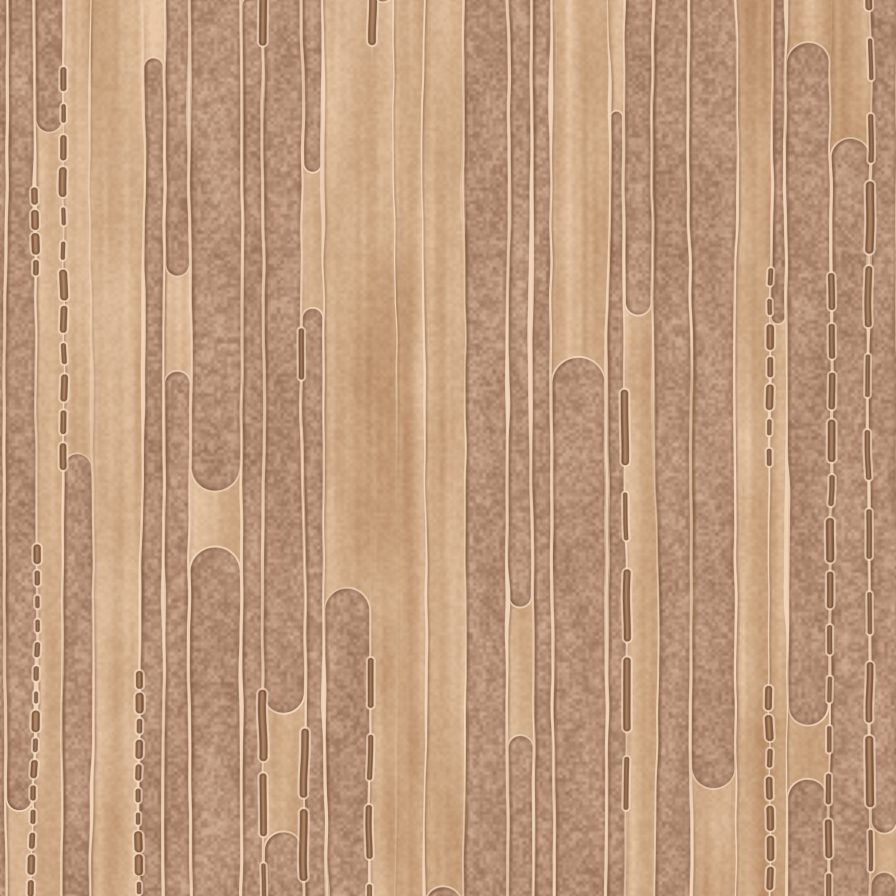
Give the GLSL for this texture, as a Shadertoy shader.

```glsl
#define COLUMNS 27.0
#define STRIP_CHANCE 0.68
#define WOBBLE 0.007
#define RIDGE_WIDTH 0.0016
#define GRAIN_SCALE 270.0
#define GRAIN_CONTRAST 0.95
#define PIT_CHANCE 0.38
#define MATTE_DARK vec3(0.60, 0.45, 0.35)
#define MATTE_LIGHT vec3(0.82, 0.68, 0.575)
#define GLUE_AMBER vec3(0.71, 0.54, 0.39)
#define GLUE_PALE vec3(0.91, 0.785, 0.66)
#define RIDGE_COLOR vec3(0.96, 0.86, 0.765)

const vec3 shadowColor = vec3(0.47, 0.32, 0.22);

float hash(vec2 p) {
    vec3 q = fract(vec3(p.xyx) * 0.1031);
    q += dot(q, q.yzx + 33.33);
    return fract((q.x + q.y) * q.z);
}

float noise(vec2 p) {
    vec2 i = floor(p), f = fract(p);
    f = f * f * (3.0 - 2.0 * f);
    return mix(mix(hash(i), hash(i + vec2(1, 0)), f.x),
               mix(hash(i + vec2(0, 1)), hash(i + vec2(1, 1)), f.x), f.y);
}

// Upright capsule with the given half width and half height
float capsule(vec2 p, vec2 size) {
    return length(vec2(p.x, max(abs(p.y) - size.y + size.x, 0.0))) - size.x;
}

// Wavering border on the left of a column
float border(float id, float y) {
    float seed = id * 17.0 + 300.0;
    float sway = noise(vec2(seed, y * 3.5)) - 0.5;
    float ripple = noise(vec2(seed + 5.0, y * 24.0)) - 0.5;
    return (id + 0.65 * (hash(vec2(seed, 3.0)) - 0.5)) / COLUMNS
         + WOBBLE * (sway + 0.25 * ripple);
}

// Distance to the matte strip segments of one column
float stripDistance(vec2 p, float id, float center, float halfWidth) {
    float seed = id + 60.0;
    float period = mix(0.8, 1.7, hash(vec2(seed, 11.0)));
    float t = p.y / period + 9.0 * hash(vec2(seed, 12.0));
    float segment = floor(t);
    if (hash(vec2(seed, segment + 40.0)) > STRIP_CHANCE) return 1.0;
    float halfHeight = period * mix(0.40, 0.49, hash(vec2(seed, segment + 80.0)));
    return capsule(vec2(p.x - center, (fract(t) - 0.5) * period),
                   vec2(halfWidth, halfHeight));
}

// Distance to the chain of small pits along one border
float pitDistance(vec2 p, float id, float x) {
    float seed = id + 150.0;
    if (hash(vec2(seed, 1.0)) > PIT_CHANCE) return 1.0;
    float period = mix(0.025, 0.10, hash(vec2(seed, 2.0)));
    float t = p.y / period + 5.0 * hash(vec2(seed, 3.0));
    float cell = floor(t);
    if (noise(vec2(seed * 3.0, cell * period * 4.0)) < 0.60) return 1.0;
    float size = hash(vec2(seed, cell + 20.0));
    return capsule(vec2(p.x - x, (fract(t) - 0.5) * period),
                   vec2(mix(0.0022, 0.0046, size), period * mix(0.25, 0.46, size)));
}

void mainImage(out vec4 fragColor, in vec2 fragCoord) {
    vec2 p = fragCoord / iResolution.y;
    float soft = max(0.0009, 0.7 / iResolution.y);

    // Nearest strip, ridge and pit among the neighbouring columns
    float strip = 1.0, side = 0.0, pit = 1.0, ridge = 0.0, crease = 0.0;
    float column = floor(p.x * COLUMNS);
    for (float k = -2.0; k <= 2.0; k++) {
        float id = column + k;
        float left = border(id, p.y), right = border(id + 1.0, p.y);
        float halfWidth = max(0.5 * (right - left) - RIDGE_WIDTH, 0.003);
        float center = 0.5 * (left + right);
        float d = stripDistance(p, id, center, halfWidth);
        if (d < strip) {
            strip = d;
            side = (p.x - center) / halfWidth;
        }
        pit = min(pit, pitDistance(p, id, left));

        // Glue beads swelling along the border
        float bead = noise(vec2(id * 13.0 + 500.0, p.y * 9.0));
        float width = RIDGE_WIDTH * (0.45 + 1.6 * bead * bead * bead);
        float strength = smoothstep(0.2, 0.6, noise(vec2(id * 7.0 + 900.0, p.y * 2.5)));
        float offset = p.x - left;
        ridge = max(ridge, strength * (1.0 - smoothstep(width - soft, width + soft, abs(offset))));
        crease = max(crease, strength * smoothstep(0.0, width, offset)
                           * (1.0 - smoothstep(width, width + 0.004, offset)));
    }

    // Smooth glue with lengthwise streaks
    float fine = noise(p * GRAIN_SCALE) * 0.6 + noise(p * GRAIN_SCALE * 0.55 + 70.0) * 0.4 - 0.5;
    float streak = 0.55 * noise(vec2(p.x * 55.0, p.y * 2.0))
                 + 0.30 * noise(vec2(p.x * 170.0 + 40.0, p.y * 4.0))
                 + 0.30 * noise(p * vec2(30.0, 12.0) + 90.0);
    vec3 color = mix(GLUE_AMBER, GLUE_PALE, clamp(streak - 0.04 + 0.32 * fine, 0.0, 1.0));

    // Rough matte strips
    float cloud = noise(p * vec2(38.0, 14.0) + 20.0) - 0.5;
    vec3 matte = mix(MATTE_DARK, MATTE_LIGHT,
                     clamp(0.50 + GRAIN_CONTRAST * fine + 0.28 * cloud, 0.0, 1.0));
    color = mix(color, matte, 1.0 - smoothstep(-soft, soft, strip));

    // Shaded hollows beside the raised rims
    float inner = smoothstep(-0.0055, -0.0005, strip) * (1.0 - smoothstep(0.0, 0.001, strip));
    float shade = inner * mix(0.58, 0.25, smoothstep(-0.6, 0.6, side));
    shade = max(shade, 0.36 * crease) * (0.6 + 0.7 * noise(p * vec2(60.0, 18.0)));
    color = mix(color, shadowColor, clamp(shade, 0.0, 1.0));

    // Bright rims and ridges
    float rim = 1.0 - smoothstep(0.0004, 0.0004 + 1.6 * soft, abs(strip - 0.0009));
    rim *= 0.35 + 0.55 * noise(p * vec2(40.0, 10.0) + 11.0);
    color = mix(color, RIDGE_COLOR, max(rim, 0.88 * ridge));

    // Dark pits with a pale lip
    float lip = 1.0 - smoothstep(0.0005, 0.0005 + 2.0 * soft, abs(pit - 0.001));
    color = mix(color, RIDGE_COLOR, 0.7 * lip);
    vec3 hollow = mix(shadowColor, GLUE_AMBER, smoothstep(0.001, 0.004, -pit) * 0.65);
    color = mix(color, hollow, 0.85 * (1.0 - smoothstep(-soft, soft, pit)));

    fragColor = vec4(color, 1.0);
}
```
